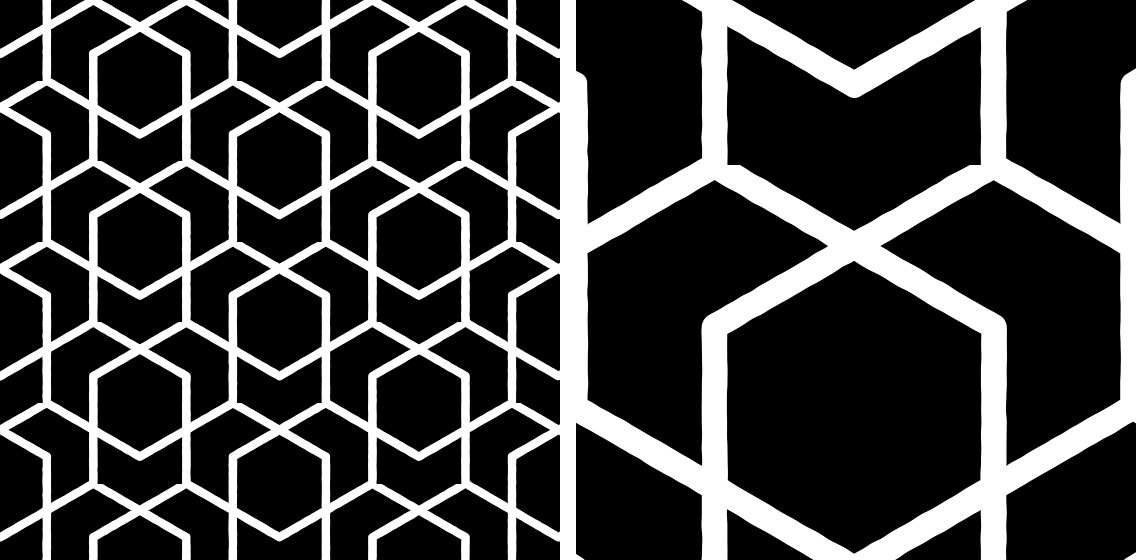
Left, the full canvas; right, a detail of the centre.
Reproduce this pattern procedurally as a WebGL 1 fragment shader.

```glsl
precision highp float;
// White interlaced lattice on black: hexagons whose sides run on to meet their
// neighbours in Y-shaped joints. Two offset rectangular grids of one mirrored
// motif are merged by distance, with a very slight roughness on the line edges.

uniform vec2 u_resolution;

#define HALF_W 0.08307              // hexagon centre to vertical side
#define RADIUS (HALF_W * 1.1547005) // hexagon centre to corner
#define CENTER vec2(0.4989, 0.4243) // centre of one hexagon
#define HALF_LINE 0.0076            // half the line width
#define ROUGHNESS 0.0007            // edge wobble
#define ROUGH_SCALE 130.0           // wobble cells across the canvas
#define INK vec3(1.0)
#define GROUND vec3(0.0)

float hash(vec2 p) {
  return fract(sin(dot(p, vec2(127.1, 311.7))) * 43758.5453);
}

float valueNoise(vec2 p) {
  vec2 i = floor(p), f = fract(p);
  f = f * f * (3.0 - 2.0 * f);
  return mix(mix(hash(i), hash(i + vec2(1.0, 0.0)), f.x),
             mix(hash(i + vec2(0.0, 1.0)), hash(i + vec2(1.0)), f.x), f.y);
}

float segmentDistance(vec2 p, vec2 a, vec2 b) {
  vec2 pa = p - a, ba = b - a;
  return length(pa - ba * clamp(dot(pa, ba) / dot(ba, ba), 0.0, 1.0));
}

// One hexagon with its extended sides, mirrored about the vertical axis
float motifDistance(vec2 p) {
  p.x = abs(p.x);
  vec2 unit = vec2(HALF_W, RADIUS);
  vec2 top = vec2(0.0, RADIUS);
  float side = segmentDistance(p, unit * vec2(1.0, 0.5), unit * vec2(1.0, -1.5));
  float base = segmentDistance(p, -top, unit * vec2(2.0, 0.0));
  float roof = segmentDistance(p, top, unit * vec2(1.0, 0.5));
  float horn = segmentDistance(p, top, unit * vec2(1.0, 1.5));
  return min(min(side, base), min(roof, horn));
}

void main() {
  float scale = min(u_resolution.x, u_resolution.y);
  vec2 uv = gl_FragCoord.xy / scale;
  vec2 cell = vec2(6.0 * HALF_W, 3.0 * RADIUS);

  // Merge the two half-cell-offset grids
  float d = 1.0;
  for (int i = 0; i < 2; i++) {
    vec2 p = uv - CENTER + 0.5 * cell * float(i);
    d = min(d, motifDistance(mod(p + 0.5 * cell, cell) - 0.5 * cell));
  }

  // Rough, smoothed line edge
  d += ROUGHNESS * (valueNoise(uv * ROUGH_SCALE) - 0.5);
  float pixel = 0.6 / scale;
  float line = 1.0 - smoothstep(-pixel, pixel, d - HALF_LINE);
  gl_FragColor = vec4(mix(GROUND, INK, line), 1.0);
}
```
